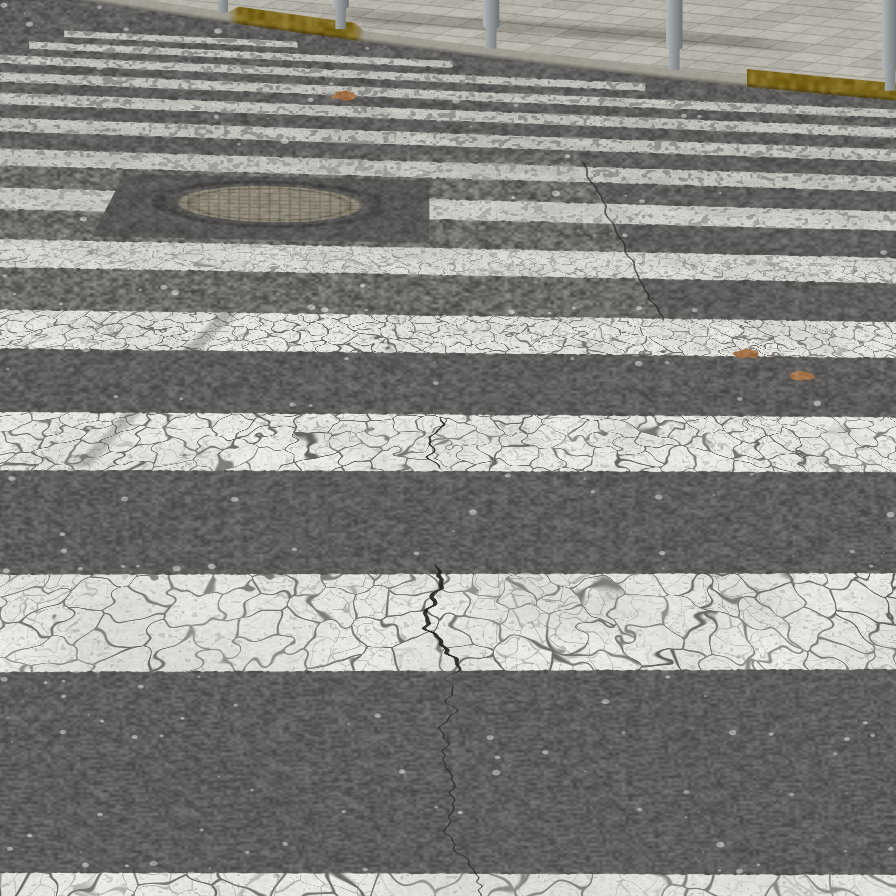
A WebGL 1 fragment shader for this texture:

```glsl
precision highp float;
// Worn zebra crossing in perspective: cracked paint, asphalt, manhole and kerb.
uniform vec2 u_resolution;

const float SPAN = 768.0; // design units across the canvas
const vec3 ASPHALT = vec3(0.372, 0.368, 0.36);
const vec3 OLD_ASPHALT = vec3(0.425, 0.42, 0.405);
const vec3 PAINT_NEAR = vec3(0.895, 0.895, 0.875);
const vec3 PAINT_FAR = vec3(0.78, 0.78, 0.755);
const vec3 CRACK = vec3(0.37, 0.365, 0.35);
const vec3 DARK_CRACK = vec3(0.12);
const vec3 PAVING = vec3(0.71, 0.7, 0.665);
const vec3 KERB = vec3(0.63, 0.62, 0.58);
const vec3 KERB_YELLOW = vec3(0.49, 0.41, 0.12);
const vec3 IRON = vec3(0.56, 0.54, 0.48);
const vec3 POST = vec3(0.56, 0.58, 0.59);
const vec3 LEAF = vec3(0.64, 0.45, 0.29);
const vec3 GROUND_LEFT = vec3(1800.1, 2.4066, -121.7); // offset, slope, horizon
const vec3 GROUND_RIGHT = vec3(1604.3, 2.139, -61.9);
const float LAST_STRIPE = 12.0;
const float STRIPE_WIDTH = 0.4; // share of one repeat
const float STRIPE_GROWTH = 0.011;
const vec2 CRACK_DENSITY = vec2(19, 8.5);

float hash(vec2 p) { return fract(sin(dot(p, vec2(127.1, 311.7))) * 43758.5); }

float noise2(vec2 p) {
  vec2 i = floor(p), f = fract(p);
  f = f * f * (3.0 - 2.0 * f);
  return mix(mix(hash(i), hash(i + vec2(1, 0)), f.x),
             mix(hash(i + vec2(0, 1)), hash(i + vec2(1, 1)), f.x), f.y);
}

// Coverage of a shape from its signed distance
float cover(float d, float soft) { return 1.0 - smoothstep(-soft, soft, d); }

float band(float x, float lo, float hi, float soft) {
  return cover(lo - x, soft) * cover(x - hi, soft);
}

// Gap between the two nearest cell centres: zero on a border
float cellBorder(vec2 p) {
  float first = 9.0, second = 9.0;
  for (int j = -1; j <= 1; j++) for (int i = -1; i <= 1; i++) {
    vec2 c = floor(p) + vec2(i, j);
    float d = distance(p, c + vec2(hash(c), hash(c + 37.0)));
    second = min(second, max(first, d));
    first = min(first, d);
  }
  return second - first;
}

float kerbLine(float x) { return -11.0 + 0.165 * x - 0.00005 * x * x; }

vec3 sidewalk(vec2 p, float px) {
  vec2 tile = vec2(p.x + 2.2 * p.y, p.y - 0.1 * p.x) / vec2(34, 8);
  vec2 joint = abs(fract(tile) - 0.5);
  vec3 col = PAVING + 0.07 * (hash(floor(tile)) - 0.5);
  col -= 0.1 * max(smoothstep(0.46, 0.5, joint.x), smoothstep(0.38, 0.5, joint.y));
  col -= 0.13 * band(p.y - 0.07 * p.x, -13.0, -3.0, 2.0) * band(p.x, 300.0, 660.0, 30.0);
  // Kerb with two yellow lengths
  float rise = kerbLine(p.x) - p.y;
  float yellow = band(p.x, 200.0, 308.0, 6.0) + step(640.0, p.x);
  vec3 stone = mix(KERB, KERB_YELLOW + 0.16 * (noise2(p / 5.0) - 0.5), yellow);
  stone *= 0.7 + 0.3 * smoothstep(0.0, 4.0, rise);
  return mix(col, stone, cover(rise - 9.0 - 6.0 * yellow, px));
}

void main() {
  vec2 p = gl_FragCoord.xy / u_resolution * SPAN;
  p.y = SPAN - p.y;
  float px = 0.7 * SPAN / u_resolution.y;

  // Ground plane: n counts stripes, u runs sideways
  vec3 g = mix(GROUND_LEFT, GROUND_RIGHT, p.x / SPAN);
  float depth = p.y - g.z;
  float n = (g.x - g.y * p.y) / depth;
  float u = (p.x - 0.5 * SPAN) / depth;
  float edge = (g.x - g.y * g.z) / (depth * depth) * px;

  // Asphalt grain, an older patch and bright chips
  float grain = 0.55 * noise2(p / vec2(2.8, 2)) + 0.45 * noise2(p / vec2(6, 3.2)) - 0.5;
  float seam = p.x - 495.0 - 0.51 * (p.y - 138.0) - 5.0 * noise2(p.yy / 8.0);
  float old = band(p.y, 132.0, 272.0, 5.0) * cover(seam, px);
  vec3 col = mix(ASPHALT, OLD_ASPHALT, old) + (0.22 + 0.12 * old) * grain;
  vec2 chip = floor(p / 16.0);
  vec2 d = p / 16.0 - chip - 0.2 - 0.6 * vec2(hash(chip), hash(chip + 9.0));
  float size = 2.4 * hash(chip + 5.0);
  col += 0.28 * step(0.88, hash(chip + 21.0)) * cover(length(d * vec2(11, 16)) - size, px);

  // Stripes: ragged edges, the last few cut short
  float width = STRIPE_WIDTH + STRIPE_GROWTH * n;
  float k = floor(n + 0.5 * width + 0.5);
  float rim = abs(n + 0.5 * width - k) - 0.5 * width - grain * edge * 3.0;
  float left = LAST_STRIPE - k;
  float paint = cover(rim, edge) * step(0.0, left);
  if (left < 2.5) paint *= band(p.x, 55.0 - 30.0 * left, 255.0 + (117.0 + 16.0 * left) * left, px);
  float far = smoothstep(2.0, 6.0, n);
  vec3 paintCol = mix(PAINT_NEAR, PAINT_FAR, far) + 0.13 * grain;
  paintCol += 0.08 * (noise2(vec2(u * 9.0, n * 6.0)) - 0.5);
  float scuff = p.x + 0.95 * p.y - 450.0;
  paintCol -= 0.18 * band(scuff, -7.0, 7.0, 4.0) * band(p.y, 265.0, 400.0, 2.0);
  paint *= 1.0 - (0.35 + 0.3 * far) * smoothstep(0.12, 0.35, grain + 0.12 * far);

  // Crazed paint: wide cells and a finer, fainter net
  vec2 net = vec2(u, n) * CRACK_DENSITY;
  net += 0.55 * vec2(noise2(net * 2.3), noise2(net * 2.3 + 70.0));
  float soft = 0.06 + 28.0 * px / depth;
  float wide = 1.0 - smoothstep(0.015, soft, cellBorder(net));
  float fine = 1.0 - smoothstep(0.01, soft, cellBorder(net * 1.9));
  float craze = max(wide * (0.55 + 0.45 * noise2(net * 0.7)), fine * 0.5 * noise2(net * 0.5));
  paintCol = mix(paintCol, CRACK, craze * (1.0 - 0.8 * smoothstep(2.6, 4.8, n)));

  // Manhole in a patch without paint
  float bare = band(p.y - 0.02 * p.x, 147.0, 201.0, px) * band(p.x, 184.0 - 0.52 * p.y, 368.0, px);
  col = mix(col, ASPHALT * 0.93 + 0.17 * grain, bare);
  col = mix(col, paintCol, paint * (1.0 - bare));
  vec2 lid = (p - vec2(231, 170.4 + 0.02 * p.x)) / vec2(78, 15.5);
  float r = length(lid), lidPx = px / 16.0;
  col -= 0.06 * band(r, 1.14, 1.3, lidPx);
  vec2 stud = abs(fract(lid * vec2(9, 5)) - 0.5);
  vec3 iron = IRON + 0.12 * grain - 0.09 * smoothstep(0.3, 0.5, max(stud.x, stud.y));
  col = mix(col, iron - 0.1 * band(r, 0.85, 0.91, lidPx), cover(r - 1.0, lidPx));

  // Patch seam and the long crack
  col = mix(col, DARK_CRACK, 0.65 * cover(abs(seam) - 0.8, px) * band(p.y, 138.0, 275.0, 3.0));
  float path = 357.0 + 30.0 * noise2(p.yy / 38.0) + 11.0 * noise2(p.yy / 7.0);
  path += 28.0 * smoothstep(690.0, 750.0, p.y);
  float open = 2.1 * band(p.y, 486.0, 574.0, 8.0) + band(p.y, 358.0, 402.0, 4.0);
  open += 0.7 * smoothstep(565.0, 595.0, p.y);
  col = mix(col, DARK_CRACK, min(open, 0.9) * cover(abs(p.x - path) - open * (0.9 + 0.6 * grain), px));

  // Fallen leaves
  for (int i = 0; i < 3; i++) {
    float f = float(i);
    d = p - vec2(295, 82) - f * vec2(494, 322) + f * f * vec2(149, 101);
    float leaf = length(d / vec2(11, 4.2)) + 0.5 * noise2(p / 3.0);
    col = mix(col, LEAF + 0.2 * grain, cover(leaf - 1.17, 0.12));
  }

  // Sidewalk and posts
  col = mix(col, sidewalk(p, px) + 0.06 * grain, cover(p.y - kerbLine(p.x), px));
  for (int i = 0; i < 5; i++) {
    float f = float(i), x = 191.0 + (87.0 + 14.0 * f) * f, foot = p.y - kerbLine(x) + 8.0;
    float radius = 4.5 + 2.5 * cover(foot + 18.0, 1.5);
    col = mix(col, POST - 0.02 * (p.x - x), cover(abs(p.x - x) - radius, px) * cover(foot, px));
  }
  gl_FragColor = vec4(col, 1);
}
```
